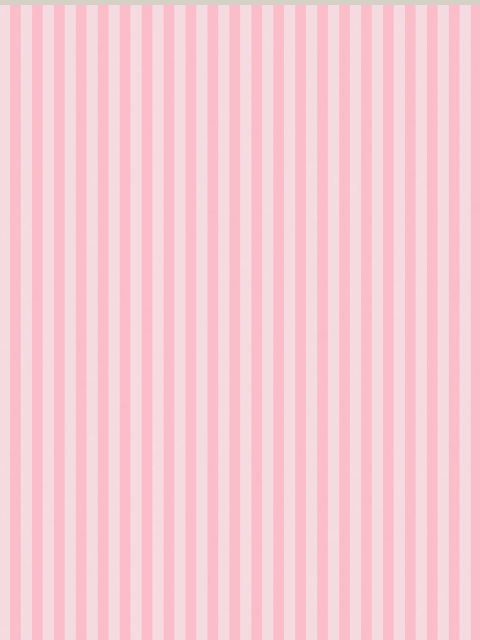
Write a Shadertoy shader that draws this pattern.

```glsl
// Candy-striped paper: even vertical rose bands on a pale blush ground,
// with a thin warm grey strip along the top edge. Bands come from a repeated
// distance function; a very faint value noise gives the paper its grain.

#define PERIOD 0.04571      // band spacing, share of the width
#define BAND_WIDTH 0.0223   // rose band, share of the width
#define FIRST_BAND 0.0209   // left edge of the first rose band
#define TOP_STRIP 0.0078    // grey strip, share of the height
#define GRAIN 0.005         // strength of the paper grain
#define GRAIN_CELLS 90.0    // grain cells across the width
#define BLUSH vec3(0.957, 0.859, 0.878)
#define ROSE vec3(0.984, 0.741, 0.788)
#define GREY vec3(0.839, 0.820, 0.776)

float hash(vec2 p) {
    vec3 q = fract(vec3(p.xyx) * 0.1031);
    q += dot(q, q.yzx + 33.33);
    return fract((q.x + q.y) * q.z);
}

float valueNoise(vec2 p) {
    vec2 cell = floor(p);
    vec2 f = fract(p);
    f = f * f * (3.0 - 2.0 * f);
    float low = mix(hash(cell), hash(cell + vec2(1.0, 0.0)), f.x);
    float high = mix(hash(cell + vec2(0.0, 1.0)), hash(cell + 1.0), f.x);
    return mix(low, high, f.y);
}

// Signed distance to the nearest rose band, negative inside
float bandDistance(float x) {
    float center = FIRST_BAND + 0.5 * BAND_WIDTH;
    float offset = mod(x - center + 0.5 * PERIOD, PERIOD) - 0.5 * PERIOD;
    return abs(offset) - 0.5 * BAND_WIDTH;
}

// Coverage of a shape over one pixel
float coverage(float dist, float pixel) {
    return clamp(0.5 - dist / pixel, 0.0, 1.0);
}

void mainImage(out vec4 fragColor, in vec2 fragCoord) {
    vec2 uv = fragCoord / iResolution.xy;
    vec2 pixel = 1.0 / iResolution.xy;

    // Striped paper
    vec3 color = mix(BLUSH, ROSE, coverage(bandDistance(uv.x), pixel.x));

    // Faint grain
    vec2 paper = uv * vec2(1.0, iResolution.y / iResolution.x);
    color += GRAIN * (valueNoise(paper * GRAIN_CELLS) - 0.5);

    // Grey strip along the top
    color = mix(color, GREY, coverage(1.0 - TOP_STRIP - uv.y, pixel.y));

    fragColor = vec4(color, 1.0);
}
```
